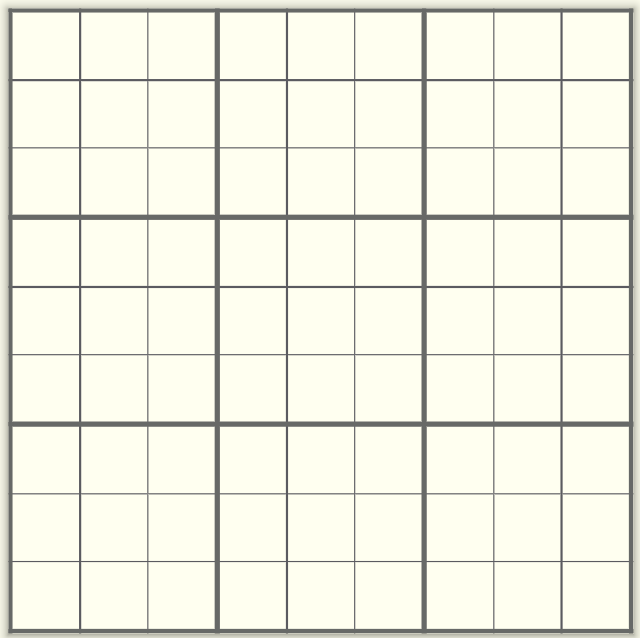
This pattern is drawn by a Shadertoy shader. Its source:

```glsl
const vec3 PAPER = vec3(1.0, 1.0, 0.94);
const vec3 THICK_INK = vec3(0.405, 0.41, 0.405);
const vec3 FINE_INK = vec3(0.355, 0.355, 0.375);
const vec3 SHADOW_INK = vec3(0.40, 0.40, 0.36);

const float BOARD_LOW = 0.0130;
const float BOARD_HIGH = 0.9896;
const float FIRST_LINE = 0.0163;
const float BLOCK_PITCH = 0.3232;
const float CELL_PITCH = 0.1058;
const float THICK_GAP = 0.0031;

// Exact share of a pixel covered by a line at signed distance d
float lineCoverage(float d, float width, float pixel) {
    float low = max(d - 0.5 * pixel, -0.5 * width);
    float high = min(d + 0.5 * pixel, 0.5 * width);
    return clamp((high - low) / pixel, 0.0, 1.0);
}

float boxDistance(vec2 p, vec2 center, vec2 halfSize) {
    vec2 q = abs(p - center) - halfSize;
    return length(max(q, 0.0)) + min(max(q.x, q.y), 0.0);
}

// Coverage of one axis: x holds thick rules, y holds fine rules
vec2 axisRules(float t, float pixel, int extraMedium) {
    vec2 rules = vec2(0.0);
    for (int i = 0; i < 10; i++) {
        int block = i / 3;
        int cell = i % 3;
        float position = FIRST_LINE + BLOCK_PITCH * float(block)
                       + CELL_PITCH * float(cell)
                       + THICK_GAP * float(min(cell, 1));
        float d = t - position;
        if (cell == 0) {
            bool border = i == 0 || i == 9;
            float width = border ? 0.0066 : 0.0082;
            rules.x = max(rules.x, lineCoverage(d, width, pixel));
        } else {
            bool medium = (cell == 1 && block < 2) || i == extraMedium;
            float width = medium ? 0.0034 : 0.0018;
            rules.y = max(rules.y, lineCoverage(d, width, pixel));
        }
    }
    return rules;
}

// Soft shadow on the margin, dropped slightly below the board
vec3 marginColor(vec2 p, vec2 center, vec2 halfSize) {
    float d = max(boxDistance(p, center + vec2(0.0, 0.002), halfSize), 0.0);
    return mix(PAPER, SHADOW_INK, 0.48 * exp(-d / 0.0075));
}

void mainImage(out vec4 fragColor, in vec2 fragCoord) {
    float pixel = 1.0 / iResolution.x;
    vec2 p = vec2(fragCoord.x, iResolution.y - fragCoord.y) * pixel;
    vec2 center = vec2(0.5 * (BOARD_LOW + BOARD_HIGH));
    vec2 halfSize = vec2(0.5 * (BOARD_HIGH - BOARD_LOW));

    // Ruled board: fine lines lie beneath the thick ones
    vec2 columns = axisRules(p.x, pixel, 8);
    vec2 rows = axisRules(p.y, pixel, -1);
    vec2 rules = max(columns, rows);
    vec3 board = mix(PAPER, FINE_INK, rules.y);
    board = mix(board, THICK_INK, rules.x);

    // Board over its shadowed margin
    float inside = clamp(0.5 - boxDistance(p, center, halfSize) / pixel, 0.0, 1.0);
    vec3 color = mix(marginColor(p, center, halfSize), board, inside);
    fragColor = vec4(color, 1.0);
}
```
